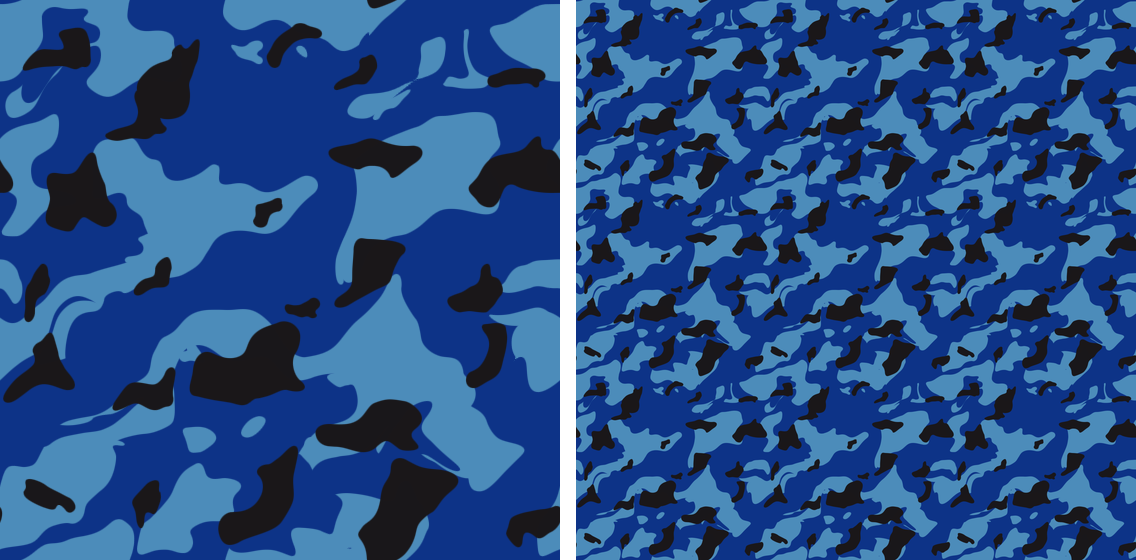
Left, the tile; right, the same tile 3 across and 3 down.
A Shadertoy shader for this pattern:

```glsl
// Seamless blue camouflage: slanted, warped gradient noise makes light patches on
// deep blue, crossed by thin tongues and notches; bent black limbs lie on top.
// Everything wraps on the unit square, so the tile repeats without a seam.

const vec3 DEEP_BLUE  = vec3(0.05, 0.20, 0.53);
const vec3 LIGHT_BLUE = vec3(0.30, 0.55, 0.73);
const vec3 BLACK      = vec3(0.10, 0.09, 0.10);

// Whole-number lattices (a, b, c, d): q = (a x + b y, c x + d y)
const vec4 PATCH_LATTICE  = vec4(4.0, 2.0, -3.0, 6.0);
const vec4 DETAIL_LATTICE = vec4(7.0, 3.0, -5.0, 11.0);
const vec4 WARP_LATTICE   = vec4(4.0, 1.0, -2.0, 5.0);
const vec4 WOBBLE_LATTICE = vec4(9.0, 3.0, -4.0, 10.0);

const float PATCH_LEVEL   = 0.052; // higher leaves less light blue
const float DETAIL_AMOUNT = 0.40;
const float WARP_AMOUNT   = 0.13;
const float WOBBLE_AMOUNT = 0.065;

const float BLACK_GRID  = 5.0, BLACK_SIZE  = 1.0;
const float TONGUE_GRID = 4.0, TONGUE_SIZE = 0.65;
const float NOTCH_GRID  = 3.0, NOTCH_SIZE  = 0.60;

const float SLANT      = 0.60;  // mean direction of the limbs, radians
const float ARM_LENGTH = 0.28;  // in grid cells
const float ARM_RADIUS = 0.125; // in grid cells
const float TAU = 6.28319;

float hash(vec2 p) {
    return fract(sin(dot(p, vec2(127.1, 311.7))) * 43758.5453);
}

// Random unit gradient, equal for lattice points a whole tile apart
vec2 gradientAt(vec2 q, vec4 m, float seed) {
    float count = m.x * m.w - m.y * m.z;
    vec2 id = vec2(m.w * q.x - m.y * q.y, m.x * q.y - m.z * q.x);
    id = floor(mod(id + 0.5, count));
    float angle = TAU * hash(id + seed);
    return vec2(cos(angle), sin(angle));
}

// Gradient noise on a slanted lattice, wrapping on the unit square
float tileNoise(vec2 uv, vec4 m, float seed) {
    vec2 q = vec2(dot(m.xy, uv), dot(m.zw, uv));
    vec2 i = floor(q), f = q - i;
    vec2 s = f * f * (3.0 - 2.0 * f);
    vec2 e = vec2(1.0, 0.0);
    float n00 = dot(gradientAt(i, m, seed), f);
    float n10 = dot(gradientAt(i + e.xy, m, seed), f - e.xy);
    float n01 = dot(gradientAt(i + e.yx, m, seed), f - e.yx);
    float n11 = dot(gradientAt(i + e.xx, m, seed), f - e.xx);
    return mix(mix(n00, n10, s.x), mix(n01, n11, s.x), s.y);
}

vec2 warp(vec2 uv, vec4 m, float seed) {
    return vec2(tileNoise(uv, m, seed), tileNoise(uv, m, seed + 5.3));
}

// Distance to an arm from the origin to b, radius going from r0 to r1
float arm(vec2 p, vec2 b, float r0, float r1) {
    float h = clamp(dot(p, b) / dot(b, b), 0.0, 1.0);
    return length(p - b * h) - mix(r0, r1, h);
}

float smoothMin(float a, float b, float k) {
    float h = max(k - abs(a - b), 0.0) / k;
    return min(a, b) - 0.25 * h * h * k;
}

vec2 polar(float angle, float radius) {
    return radius * vec2(cos(angle), sin(angle));
}

// Scattered bent limbs, one per cell: two long arms and a short side lobe
float limbs(vec2 uv, float grid, float size, float seed) {
    vec2 p = uv * grid, cell = floor(p);
    float d = 10.0;
    for (int y = -1; y <= 1; y++)
    for (int x = -1; x <= 1; x++) {
        vec2 c = cell + vec2(x, y);
        vec2 id = mod(c + 0.5, grid) + seed;
        vec2 jitter = vec2(hash(id), hash(id + 17.1));
        vec2 q = p - c - mix(vec2(0.2), vec2(0.8), jitter);
        float grow = hash(id + 31.7);
        float s = size * (0.6 + grow * grow);
        float angle = SLANT + 0.9 * (hash(id + 43.3) - 0.5);
        float bend = 1.7 * (hash(id + 59.9) - 0.5);
        float r = ARM_RADIUS * s, len = ARM_LENGTH * s;
        float side = hash(id + 71.3) < 0.5 ? -1.3 : 1.3;
        vec2 forward = polar(angle + bend, len);
        float limb = arm(q, forward, r * 0.85, r * mix(0.6, 1.3, hash(id + 83.9)));
        limb = smoothMin(limb, arm(q, -polar(angle - bend, len), r * 0.85,
                                   r * mix(0.6, 1.3, hash(id + 97.1))), r);
        limb = smoothMin(limb, arm(q - 0.5 * forward, polar(angle + side, len * 0.7),
                                   r * 0.7, r * 0.5), r * 0.8);
        d = min(d, limb);
    }
    return d / grid;
}

// Coverage of the region d < 0 with a one-pixel soft edge
float inside(float d) {
    float w = max(0.7 * fwidth(d), 1e-5);
    return 1.0 - smoothstep(-w, w, d);
}

void mainImage(out vec4 fragColor, in vec2 fragCoord) {
    vec2 uv = fragCoord / iResolution.xy;
    vec2 wobbled = uv + WOBBLE_AMOUNT * warp(uv, WOBBLE_LATTICE, 3.7);
    vec2 warped = wobbled + WARP_AMOUNT * warp(uv, WARP_LATTICE, 11.9);

    // Light patches on the deep blue ground
    float patches = tileNoise(warped, PATCH_LATTICE, 23.1)
                  + DETAIL_AMOUNT * tileNoise(wobbled, DETAIL_LATTICE, 37.7);
    vec3 color = mix(DEEP_BLUE, LIGHT_BLUE, inside(PATCH_LEVEL - patches));

    // Tongues, notches and the black limbs
    color = mix(color, LIGHT_BLUE, inside(limbs(warped, TONGUE_GRID, TONGUE_SIZE, 7.3)));
    color = mix(color, DEEP_BLUE, inside(limbs(warped, NOTCH_GRID, NOTCH_SIZE, 13.9)));
    color = mix(color, BLACK, inside(limbs(wobbled, BLACK_GRID, BLACK_SIZE, 2.1)));
    fragColor = vec4(color, 1.0);
}
```
